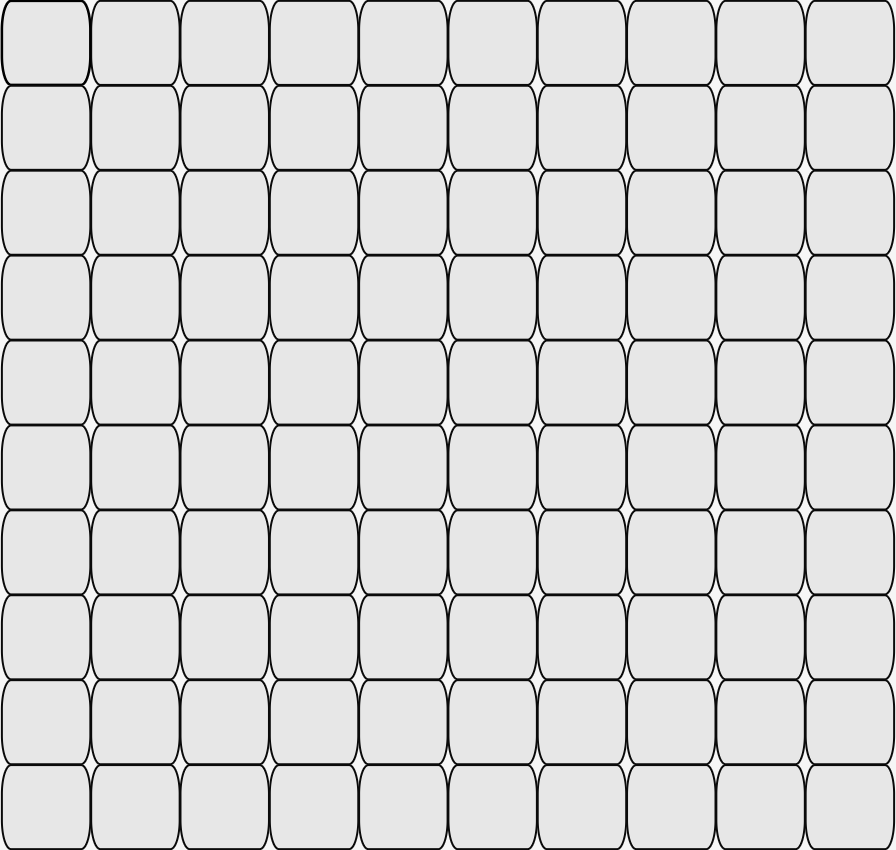
Write a WebGL 2 fragment shader that draws this pattern.

```glsl
#version 300 es
precision highp float;

uniform vec2 u_resolution;
out vec4 outColor;

// Approximate signed distance to a box with elliptical corners.
float ellipticBox(vec2 p, vec2 halfSize, vec2 radius) {
    vec2 q = abs(p) - halfSize + radius;
    if (min(q.x, q.y) <= 0.0) return max(q.x - radius.x, q.y - radius.y);
    float f = length(q / radius);
    float slope = length(q / (radius * radius));
    return f * (f - 1.0) / max(slope, 1e-4);
}

// Share of a pixel that lies inside the edge at distance d.
float coverage(float d, float pixel) {
    return clamp(0.5 - d / pixel, 0.0, 1.0);
}

void main() {
    // The canvas is 100 units high, centred on the origin.
    float pixel = 100.0 / u_resolution.y;
    vec2 p = (gl_FragCoord.xy - 0.5 * u_resolution) * pixel;

    // Ten by ten tiles.
    vec2 pitch = vec2(10.507, 9.99);
    vec2 tile = clamp(floor(p / pitch), -5.0, 4.0);
    vec2 local = p - (tile + 0.5) * pitch;
    float d = ellipticBox(local, 0.5 * pitch - 0.05, vec2(1.1, 3.4));

    // The top left tile has a slightly heavier outline.
    bool isFirst = tile == vec2(-5.0, 4.0);
    float halfStroke = isFirst ? 0.15 : 0.117;

    vec3 gapColor = vec3(0.965);
    vec3 tileColor = vec3(0.904);
    vec3 strokeColor = vec3(isFirst ? 0.0 : 0.04);

    vec3 color = mix(gapColor, tileColor, coverage(d, pixel));
    color = mix(color, strokeColor, coverage(abs(d) - halfStroke, pixel));
    outColor = vec4(color, 1.0);
}
```
